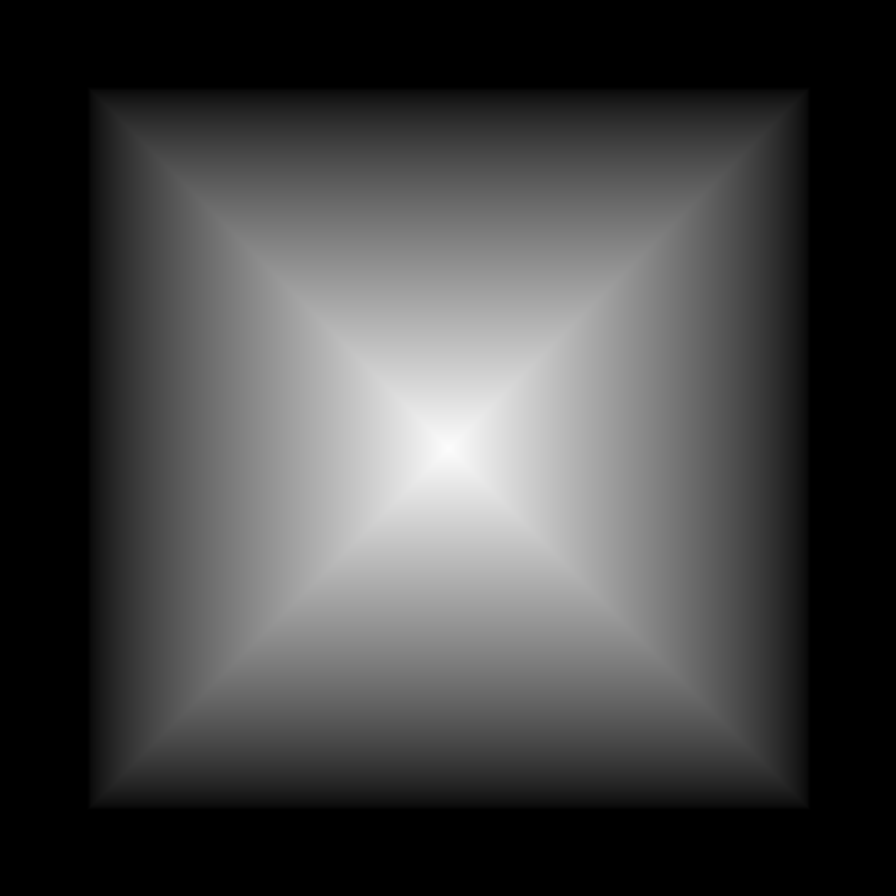
A three.js fragment shader for this texture map:

```glsl
varying vec2 vUv;

const vec2 APEX = vec2(0.501, 0.4995);
const float HALF_WIDTH = 0.405;
const vec3 BASE_COLOR = vec3(0.0);
const vec3 PEAK_COLOR = vec3(0.99);

// Distance measured in square rings around the center
float squareDistance(vec2 point, vec2 center) {
  vec2 offset = abs(point - center);
  return max(offset.x, offset.y);
}

// Pyramid height: 1 at the apex, 0 at and beyond the base
float pyramidHeight(vec2 point, vec2 center, float halfWidth) {
  return clamp(1.0 - squareDistance(point, center) / halfWidth, 0.0, 1.0);
}

// Lift the dark slopes more than the bright peak
float toneCurve(float height, float baseGamma, float peakGamma) {
  return pow(max(height, 0.00001), mix(baseGamma, peakGamma, height));
}

// Soften the rim where the slope meets the background
float rimFade(float height, float softness) {
  return smoothstep(0.0, softness, height);
}

void main() {
  float height = pyramidHeight(vUv, APEX, HALF_WIDTH);
  float light = toneCurve(height, 0.73, 0.87) * rimFade(height, 0.015);
  gl_FragColor = vec4(mix(BASE_COLOR, PEAK_COLOR, light), 1.0);
}
```
